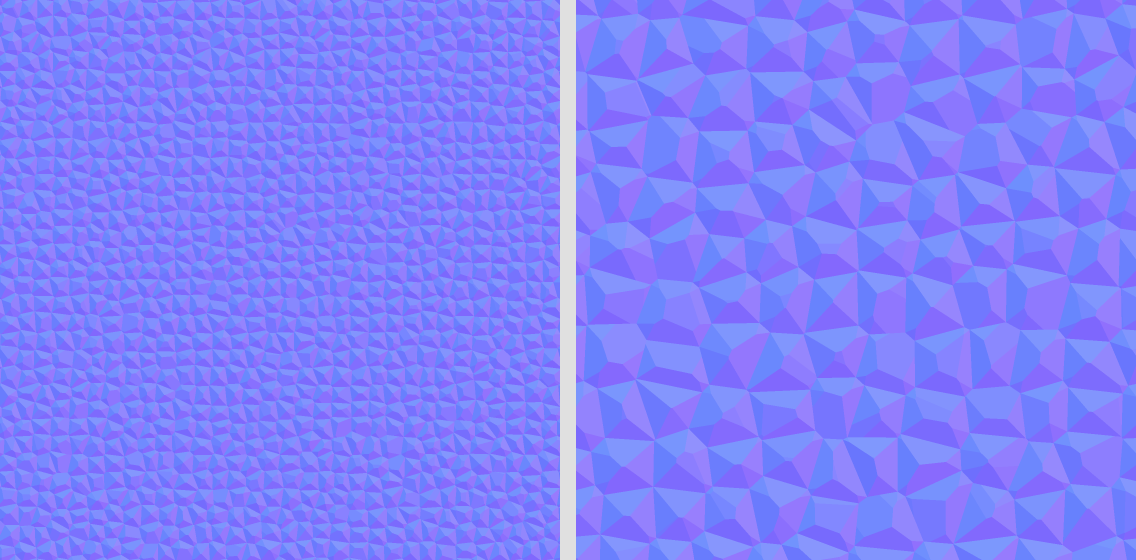
Left: the whole. Right: its middle third, enlarged.
A Shadertoy shader for this texture map:

```glsl
// Tangent-space normal map of a hammered, faceted surface: a jittered grid of
// Voronoi cells, each a small pyramid with one facet per neighbour and a
// randomly tilted top that cuts it off. The lowest plane gives the normal.

const float CELLS      = 32.0;             // cells across the canvas
const float JITTER     = 0.54;             // spread of the sites inside their cells
const float SLOPE      = 0.176;            // mean steepness of the side facets
const float SLOPE_VARY = 0.22;             // relative change of steepness per facet
const vec2  TOP_LEVEL  = vec2(0.24, 0.54); // lowest and highest top, in slope units
const vec2  TOP_TILT   = vec2(0.06, 0.15); // weakest and strongest tilt of a top
const int   SAMPLES    = 3;                // antialiasing samples per axis
const float TAU        = 6.2831853;

// Three random values per cell; wrapping the cell index makes the map tile.
vec3 hash3(vec2 cell, float seed) {
    vec3 p = fract(vec3(mod(cell, CELLS), seed).xyx * vec3(0.1031, 0.1030, 0.0973)
                   + seed * 0.1379);
    p += dot(p, p.yxz + 33.33);
    return fract((p.xxy + p.yzz) * p.zyx);
}

vec2 sitePosition(vec2 cell) {
    return cell + 0.5 + JITTER * (hash3(cell, 1.0).xy - 0.5);
}

// Cell whose site lies closest to p.
vec2 nearestCell(vec2 p) {
    vec2 home = floor(p);
    vec2 best = home;
    float bestDistance = 1e5;
    for (int y = -1; y <= 1; y++)
    for (int x = -1; x <= 1; x++) {
        vec2 cell = home + vec2(x, y);
        vec2 offset = sitePosition(cell) - p;
        float d = dot(offset, offset);
        if (d < bestDistance) {
            bestDistance = d;
            best = cell;
        }
    }
    return best;
}

// Slope of the surface at p, pointing downhill.
vec2 facetTilt(vec2 p) {
    vec2 cell = nearestCell(p);
    vec2 site = sitePosition(cell);

    // Tilted top of the cell
    vec3 rnd = hash3(cell, 2.0);
    float angle = TAU * rnd.x;
    vec2 tilt = mix(TOP_TILT.x, TOP_TILT.y, rnd.y) * vec2(cos(angle), sin(angle));
    float height = SLOPE * mix(TOP_LEVEL.x, TOP_LEVEL.y, rnd.z) - dot(tilt, p - site);

    // Side facets, rising from the border shared with each neighbour
    for (int y = -1; y <= 1; y++)
    for (int x = -1; x <= 1; x++) {
        if (x == 0 && y == 0) continue;
        vec2 other = sitePosition(cell + vec2(x, y));
        vec2 outward = normalize(other - site);
        float edgeDistance = dot(0.5 * (site + other) - p, outward);
        float vary = hash3(cell, 3.0 + float(x + 1 + 3 * (y + 1))).x - 0.5;
        float steepness = SLOPE * (1.0 + SLOPE_VARY * vary);
        float sideHeight = steepness * edgeDistance;
        if (sideHeight < height) {
            height = sideHeight;
            tilt = steepness * outward;
        }
    }
    return tilt;
}

void mainImage(out vec4 fragColor, in vec2 fragCoord) {
    float scale = CELLS / min(iResolution.x, iResolution.y);
    vec3 color = vec3(0.0);

    // Average the encoded normals over a small grid inside the pixel
    for (int j = 0; j < SAMPLES; j++)
    for (int i = 0; i < SAMPLES; i++) {
        vec2 shift = (vec2(i, j) + 0.5) / float(SAMPLES) - 0.5;
        vec3 normal = normalize(vec3(facetTilt((fragCoord + shift) * scale), 1.0));
        color += 0.5 + 0.5 * normal;
    }
    fragColor = vec4(color / float(SAMPLES * SAMPLES), 1.0);
}
```
